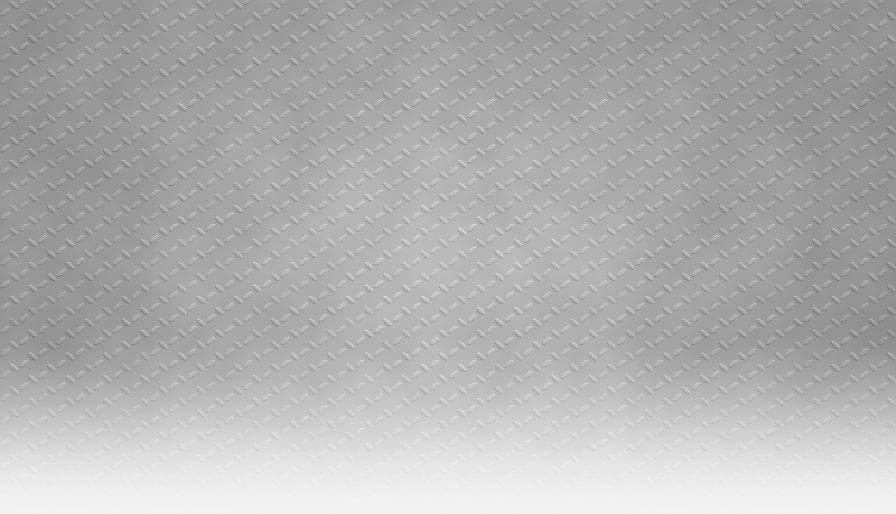
A WebGL 1 fragment shader for this texture:

```glsl
precision mediump float;
// Grey tread plate with staggered pairs of crossed raised lugs, fading to white at the foot.
#ifdef GL_FRAGMENT_PRECISION_HIGH
precision highp float;
#endif

uniform vec2 u_resolution;

const vec2 PERIOD = vec2(0.04167, 0.0253);
const vec2 RIGHT_LUG_PHASE = vec2(0.146, 0.15);
const vec2 LEFT_LUG_OFFSET = vec2(-0.27, -0.18);
const float LUG_HALF_LENGTH = 0.0040;
const float LUG_RADIUS = 0.0021;
const vec2 LIGHT_SHIFT = vec2(0.0005, 0.0011);
const vec3 STEEL = vec3(0.565);
const vec3 FOOT_WHITE = vec3(0.960);

float hash(vec2 p) {
  p = fract(p * vec2(0.1031, 0.1137));
  p += dot(p, p.yx + 33.33);
  return fract((p.x + p.y) * p.x * 17.0);
}

// Distance to the nearest jittered cell point, from 0 to about 1
float cellular(vec2 p) {
  vec2 cell = floor(p);
  float nearest = 2.0;
  for (int y = -1; y <= 1; y++) {
    for (int x = -1; x <= 1; x++) {
      vec2 id = cell + vec2(float(x), float(y));
      vec2 point = id + vec2(hash(id + 7.0), hash(id + 51.0));
      nearest = min(nearest, length(point - p));
    }
  }
  return nearest;
}

// Coverage of a bar with tapered ends that leans along the unit vector axis
float lugMask(vec2 p, vec2 axis, float soft) {
  float along = clamp(dot(p, axis), -LUG_HALF_LENGTH, LUG_HALF_LENGTH);
  float taper = along / LUG_HALF_LENGTH;
  float radius = LUG_RADIUS * (1.0 - 0.35 * taper * taper);
  return 1.0 - smoothstep(-soft, soft, length(p - axis * along) - radius);
}

// One lattice of equal lugs: lit upper rim, shaded lower rim, pale face
float lugLattice(vec2 grid, float lean, float faceGain, float soft) {
  vec2 p = (fract(grid) - 0.5) * PERIOD;
  vec2 axis = normalize(vec2(lean, 0.85));
  float strength = mix(0.8, 1.15, hash(floor(grid) + 3.0));
  float face = lugMask(p, axis, soft);
  float rim = face - lugMask(p + LIGHT_SHIFT, axis, soft);
  return strength * (0.125 * rim + faceGain * face);
}

// Each period holds two staggered pairs of right- and left-leaning lugs
float treadPattern(vec2 plate, float soft) {
  vec2 right = plate / PERIOD - RIGHT_LUG_PHASE + 0.5;
  vec2 left = right - LEFT_LUG_OFFSET;
  float relief = 0.0;
  for (int i = 0; i < 2; i++) {
    float stagger = 0.5 * float(i);
    relief += lugLattice(right + stagger, 1.0, 0.040, soft);
    relief += lugLattice(left + stagger, -1.0, 0.016, soft);
  }
  return relief;
}

// Soft central glow over darker sides
float plateLight(vec2 uv) {
  vec2 q = (uv - vec2(0.5, 0.48)) / vec2(0.32, 0.38);
  float glow = 0.12 * exp(-dot(q, q));
  float side = abs(uv.x - 0.5) * 2.0;
  return glow + 0.035 * (1.0 - side * side);
}

// Cloudy wear and faint upright streaks
float plateWear(vec2 p) {
  vec2 warp = 0.02 * sin(p.yx * vec2(31.0, 27.0));
  float clouds = cellular((p + warp) * 9.0) - 0.45;
  float mottling = cellular((p - warp) * 24.0 + 13.0) - 0.45;
  float streaks = sin(p.x * 29.0 + 1.2) + 0.6 * sin(p.x * 67.0 + 2.0 * p.y);
  return -0.035 * clouds - 0.025 * mottling + 0.005 * streaks;
}

void main() {
  vec2 uv = gl_FragCoord.xy / u_resolution;
  float aspect = u_resolution.y / u_resolution.x;
  vec2 plate = uv * vec2(1.0, aspect);
  float soft = max(0.6 / u_resolution.x, 0.0004);

  // Steel, its light and the raised tread
  vec3 colour = STEEL + plateLight(uv) + plateWear(plate);
  colour += treadPattern(plate, soft);

  // White haze rising from the foot
  float haze = 1.0 - smoothstep(0.0, 0.36, uv.y);
  colour = mix(colour, FOOT_WHITE, haze * 0.97);

  gl_FragColor = vec4(clamp(colour, 0.0, 1.0), 1.0);
}
```
